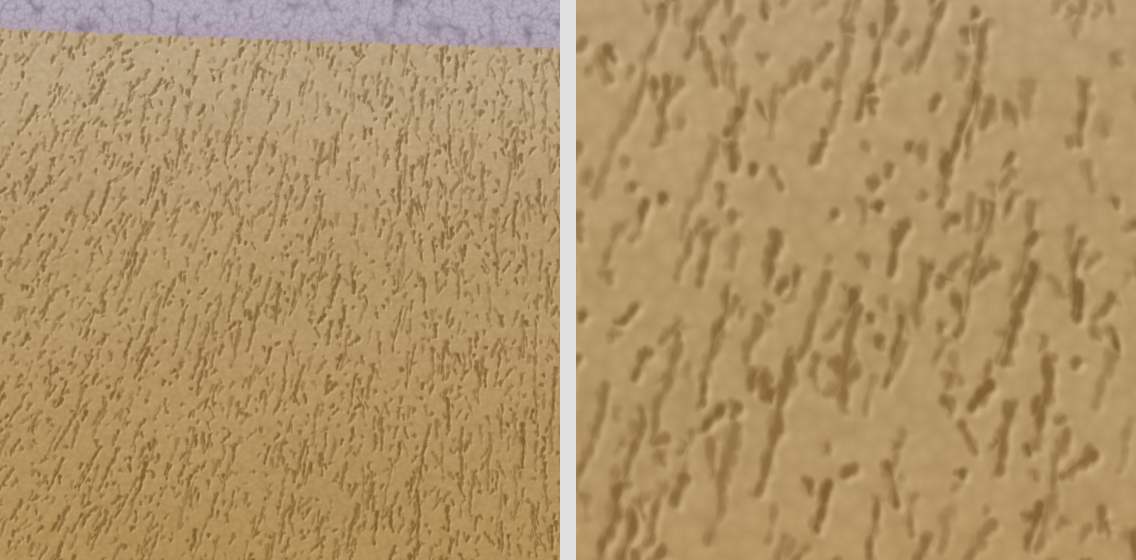
Left: the whole. Right: its middle third, enlarged.
This texture is drawn by a WebGL 1 fragment shader. Its source:

```glsl
precision highp float;
uniform vec2 u_resolution;

// Colours
const vec3 PLASTER_LOW = vec3(0.688, 0.560, 0.345);
const vec3 PLASTER_MID = vec3(0.703, 0.588, 0.405);
const vec3 PLASTER_TOP = vec3(0.730, 0.642, 0.505);
const vec3 GROOVE_TINT = vec3(0.765, 0.715, 0.605);
const vec3 RIM_LIGHT = vec3(0.062, 0.064, 0.064);
const vec3 BAND_LIGHT = vec3(0.695, 0.665, 0.725);
const vec3 BAND_DARK = vec3(0.500, 0.460, 0.530);
const vec3 BAND_PINK = vec3(0.690, 0.630, 0.685);

// Groove layers: cell size, then half-length range
const vec2 LONG_CELL = vec2(0.021, 0.060);
const vec2 LONG_REACH = vec2(0.009, 0.044);
const vec2 SHORT_CELL = vec2(0.015, 0.021);
const vec2 SHORT_REACH = vec2(0.001, 0.012);
const float LONG_SHARE = 0.66;
const float SHORT_SHARE = 0.58;
const float GROOVE_RADIUS = 0.0021;
const float GROOVE_SOFTNESS = 0.0034;
const float LEAN_LEFT = 0.50;
const float LEAN_RIGHT = -0.04;
const float WOBBLE = 0.0010;
const float RAGGEDNESS = 0.0046;
const vec2 LIGHT_SHIFT = vec2(-0.0034, 0.0030);
const float GRAIN_SCALE = 95.0;
const float MOTTLE_SCALE = 38.0;

float hash(vec2 p) {
  vec3 q = fract(vec3(p.xyx) * 0.1031);
  q += dot(q, q.yzx + 33.33);
  return fract((q.x + q.y) * q.z);
}

vec2 hash2(vec2 p) {
  return vec2(hash(p + 17.3), hash(p + 71.9));
}

// Distance to the nearest scattered point
float cellular(vec2 p) {
  vec2 cell = floor(p);
  float nearest = 2.0;
  for (int j = -1; j <= 1; j++) {
    for (int i = -1; i <= 1; i++) {
      vec2 c = cell + vec2(float(i), float(j));
      nearest = min(nearest, distance(p, c + hash2(c + 200.0)));
    }
  }
  return nearest;
}

vec2 wobble(vec2 p) {
  return vec2(sin(p.y * 97.0 + 4.0 * sin(p.x * 31.0)) + 0.6 * sin(p.y * 211.0 + p.x * 83.0),
              sin(p.x * 123.0 + 3.0 * sin(p.y * 27.0)));
}

// Slow waves that thin out or crowd the grooves, about -1 to 1
float crowding(vec2 p) {
  return 0.5 * sin(p.x * 23.0 + 3.0 * sin(p.y * 13.0)) + 0.5 * sin(p.y * 29.0 - p.x * 11.0);
}

// Depth of scattered leaning strokes, 0 to 1
float strokes(vec2 p, vec2 size, vec2 reach, float share, float spread, float ragged, float seed) {
  vec2 cell = floor(p / size);
  float depth = 0.0;
  for (int j = -1; j <= 1; j++) {
    for (int i = -1; i <= 1; i++) {
      vec2 c = cell + vec2(float(i), float(j));
      vec2 id = c + seed;
      vec2 centre = (c + hash2(id)) * size;
      float present = step(hash(id + 5.7), share + 0.12 * crowding(centre));
      float angle = mix(LEAN_LEFT, LEAN_RIGHT, centre.x) + spread * (hash(id + 9.1) - 0.5);
      vec2 along = vec2(sin(angle), cos(angle));
      float pick = hash(id + 13.9);
      float halfLength = mix(reach.x, reach.y, pick * pick) * mix(1.1, 0.75, centre.y);
      halfLength *= mix(0.85, 1.15, centre.x);
      vec2 q = p - centre;
      float t = clamp(dot(q, along), -halfLength, halfLength);
      float radius = GROOVE_RADIUS * mix(0.5, 1.45, hash(id + 23.3));
      radius *= 1.0 + 0.35 * t / halfLength;
      float d = length(q - along * t) - radius + ragged;
      float mark = 1.0 - smoothstep(-GROOVE_SOFTNESS, GROOVE_SOFTNESS, d);
      depth = max(depth, present * mark * mix(0.5, 1.2, hash(id + 31.7)));
    }
  }
  return depth;
}

float grooves(vec2 p) {
  vec2 q = p + WOBBLE * wobble(p);
  float ragged = RAGGEDNESS * (cellular(p * vec2(130.0, 85.0)) - 0.5);
  return max(strokes(q, LONG_CELL, LONG_REACH, LONG_SHARE, 0.24, ragged, 40.0),
             strokes(q, SHORT_CELL, SHORT_REACH, SHORT_SHARE, 1.3, ragged, 400.0));
}

vec3 plaster(vec2 p) {
  vec3 base = mix(PLASTER_LOW, PLASTER_MID, smoothstep(0.0, 0.5, p.y));
  base = mix(base, PLASTER_TOP, smoothstep(0.45, 0.95, p.y));
  base += 0.045 * (0.5 - cellular(p * GRAIN_SCALE)) + 0.006 * crowding(p * 0.6);
  base += 0.030 * (0.5 - cellular(p * MOTTLE_SCALE));
  float depth = grooves(p);
  float rim = max(grooves(p + LIGHT_SHIFT) - depth, 0.0);
  return base * mix(vec3(1.0), GROOVE_TINT, depth) + RIM_LIGHT * rim;
}

vec3 band(vec2 p, float height) {
  vec2 q = p + 2.0 * WOBBLE * wobble(p);
  float flecks = smoothstep(0.40, 1.0, cellular(q * vec2(85.0, 65.0)));
  float stains = smoothstep(0.50, 1.0, cellular(q * vec2(34.0, 21.0)));
  vec3 base = mix(BAND_PINK, BAND_LIGHT, smoothstep(0.0, 0.04, height));
  base += 0.08 * (0.45 - cellular(q * 120.0));
  return mix(base, BAND_DARK, clamp(0.5 * flecks + 0.6 * stains, 0.0, 1.0));
}

void main() {
  vec2 p = gl_FragCoord.xy / u_resolution;
  float edge = 0.949 - 0.045 * p.x + 0.010 * p.x * p.x + 0.0012 * wobble(p).y;
  float height = p.y - edge;
  vec3 colour = mix(plaster(p), band(p, height), smoothstep(-0.004, 0.004, height));
  gl_FragColor = vec4(colour, 1.0);
}
```
